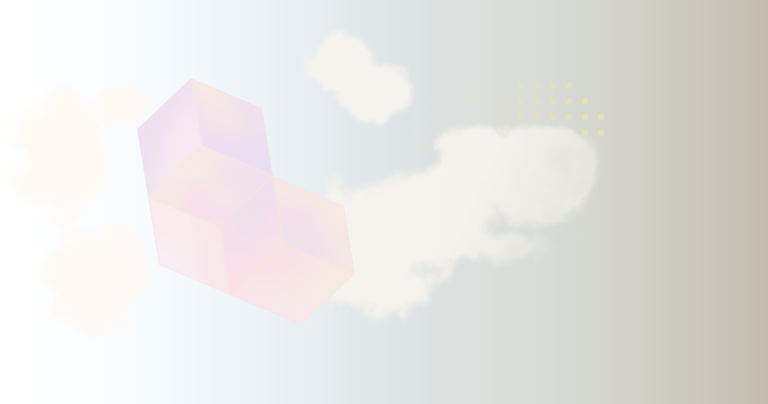
This background is drawn by a Shadertoy shader. Its source:

```glsl
// Pale sky with soft clouds, a halftone dot patch and a stack of iridescent glass cubes.
// The sky is a horizontal ramp, the clouds are noisy ellipses, and every cube face is
// a parallelogram spanned by two of three shared edge vectors.

#define CANVAS vec2(7.68, 4.04)
#define EDGE_A vec2(-0.54, -0.51)
#define EDGE_B vec2(0.71, -0.30)
#define EDGE_C vec2(0.11, -0.68)
#define CUBE_APEX vec2(1.91, 3.26)
#define DOT_STEP vec2(0.16, 0.157)
#define DOT_RADIUS 0.033
#define CLOUD_RAGGED 0.75
#define CLOUD_WARP 0.24
#define GLASS_OPACITY 0.9

float hash(vec2 p) {
    return fract(sin(dot(p, vec2(127.1, 311.7))) * 43758.5);
}

float noise(vec2 p) {
    vec2 i = floor(p), f = fract(p);
    f = f * f * (3.0 - 2.0 * f);
    return mix(mix(hash(i), hash(i + vec2(1, 0)), f.x),
               mix(hash(i + vec2(0, 1)), hash(i + vec2(1, 1)), f.x), f.y);
}

float fbm(vec2 p) {
    float sum = 0.0, amp = 0.52;
    for (int i = 0; i < 5; i++) {
        sum += amp * noise(p);
        p = mat2(1.6, 1.2, -1.2, 1.6) * p + 3.7;
        amp *= 0.5;
    }
    return sum;
}

float ramp(float a, float b, float x) {
    return clamp((x - a) / (b - a), 0.0, 1.0);
}

vec3 sky(float x) {
    vec3 col = mix(vec3(1.0), vec3(0.965, 0.982, 0.995), ramp(0.3, 1.6, x));
    col = mix(col, vec3(0.918, 0.945, 0.96), ramp(1.6, 2.8, x));
    col = mix(col, vec3(0.872, 0.895, 0.895), ramp(2.8, 4.0, x));
    col = mix(col, vec3(0.843, 0.853, 0.832), ramp(4.0, 5.7, x));
    col = mix(col, vec3(0.798, 0.786, 0.742), ramp(5.7, 6.95, x));
    return mix(col, vec3(0.77, 0.737, 0.68), ramp(6.95, 7.68, x));
}

// Positive inside an ellipse, one at its centre
float puff(vec2 p, vec2 centre, vec2 radius) {
    return 1.0 - length((p - centre) / radius);
}

float cloudMask(float shape, float grain) {
    return smoothstep(-0.08, 0.32, shape + (grain - 0.5) * CLOUD_RAGGED);
}

vec3 addDots(vec3 col, vec2 p, float px) {
    vec2 anchor = vec2(6.01, 2.87);
    vec2 centre = anchor + round((p - anchor) / DOT_STEP) * DOT_STEP;
    float inside = step(0.0, puff(centre, vec2(5.05, 2.84), vec2(1.0, 0.48)));
    float fade = ramp(3.9, 5.8, centre.x);
    float radius = DOT_RADIUS * mix(0.65, 1.0, fade);
    float disc = 1.0 - smoothstep(-px, px, length(p - centre) - radius);
    return mix(col, vec3(0.89, 0.89, 0.69), disc * inside * mix(0.2, 0.9, fade));
}

// Glass face: colour runs from near to far along v, with a tint along u
vec3 addFace(vec3 col, vec2 p, vec2 o, vec2 u, vec2 v, vec3 near, vec3 far, vec3 side, float px) {
    vec2 st = inverse(mat2(u, v)) * (p - o);
    vec2 border = min(st, 1.0 - st) * 0.68;
    float d = min(border.x, border.y);
    float sheen = noise(p * 3.5 + o * 5.0) - 0.5;
    vec3 glass = mix(near, far, smoothstep(0.0, 1.0, st.y + 0.5 * sheen));
    glass = mix(glass, side, 0.65 * smoothstep(0.35, 1.0, st.x + 0.3 * sheen));
    glass += 0.02 * sheen * vec3(0.6, -1.0, 0.8);
    float rim = 1.0 - smoothstep(0.004, 0.018 + px, d);
    glass = mix(glass, vec3(0.97, 0.89, 0.86), 0.5 * rim);
    return mix(col, glass, GLASS_OPACITY * smoothstep(-px, px, d));
}

void mainImage(out vec4 fragColor, in vec2 fragCoord) {
    vec2 p = fragCoord / iResolution.xy * CANVAS;
    float px = 0.6 * CANVAS.x / iResolution.x;
    vec3 col = addDots(sky(p.x), p, px);

    // Clouds
    float grain = fbm(p * 4.5);
    vec2 q = p + CLOUD_WARP * (vec2(fbm(p * 2.4), fbm(p * 2.4 + 17.0)) - 0.5);
    float left = max(puff(q, vec2(0.6, 2.52), vec2(0.5, 0.68)), puff(q, vec2(1.2, 2.98), vec2(0.28, 0.2)));
    left = max(left, puff(q, vec2(0.98, 1.25), vec2(0.55, 0.6)));
    col = mix(col, vec3(1.0, 0.972, 0.945), 0.8 * cloudMask(left, grain));

    float right = max(puff(q, vec2(3.75, 1.6), vec2(0.95, 0.68)), puff(q, vec2(4.4, 1.88), vec2(0.72, 0.55)));
    right = max(right, puff(q, vec2(4.75, 2.45), vec2(0.38, 0.33)));
    right = max(right, puff(q, vec2(3.42, 3.4), vec2(0.4, 0.28)));
    right = max(right, puff(q, vec2(3.8, 3.15), vec2(0.42, 0.28)));
    right = max(right, 0.5 * puff(q, vec2(5.0, 1.6), vec2(0.5, 0.2)));
    float body = puff(q, vec2(5.38, 2.28), vec2(0.6, 0.53));
    float mask = max(cloudMask(right, grain), smoothstep(-0.06, 0.14, body + 0.3 * (grain - 0.5)));
    float shade = smoothstep(4.7, 5.9, p.x - 0.5 * (p.y - 2.3)) * (0.3 + 0.7 * grain);
    vec3 cloud = mix(vec3(0.967, 0.956, 0.93), vec3(0.88, 0.88, 0.86), shade);
    col = mix(col, cloud, 0.93 * mask);

    // Cubes, face by face from the top
    vec3 pink = vec3(0.98, 0.875, 0.905), lilac = vec3(0.915, 0.865, 0.955);
    vec3 cream = vec3(0.96, 0.92, 0.88), pale = vec3(0.975, 0.93, 0.945);
    vec2 low = CUBE_APEX + EDGE_C, corner = low + EDGE_B;
    col = addFace(col, p, CUBE_APEX, EDGE_A, EDGE_C, mix(lilac, pink, 0.4), mix(pink, pale, 0.6), lilac, px);
    col = addFace(col, p, CUBE_APEX, EDGE_B, EDGE_C, mix(cream, pink, 0.35), mix(lilac, pink, 0.25), lilac, px);
    col = addFace(col, p, low, EDGE_A, EDGE_B, cream, mix(pink, lilac, 0.4), pink, px);
    col = addFace(col, p, low + EDGE_A, EDGE_B, EDGE_C, mix(pale, pink, 0.3), pale, mix(cream, pink, 0.5), px);
    col = addFace(col, p, corner, EDGE_A, EDGE_C, mix(lilac, pink, 0.4), pink, pink, px);
    col = addFace(col, p, corner, EDGE_B, EDGE_C, mix(cream, pink, 0.5), mix(pink, lilac, 0.5), cream, px);
    col = addFace(col, p, corner + EDGE_C, EDGE_A, EDGE_B, pink, cream, mix(pink, pale, 0.5), px);

    fragColor = vec4(col, 1.0);
}
```
